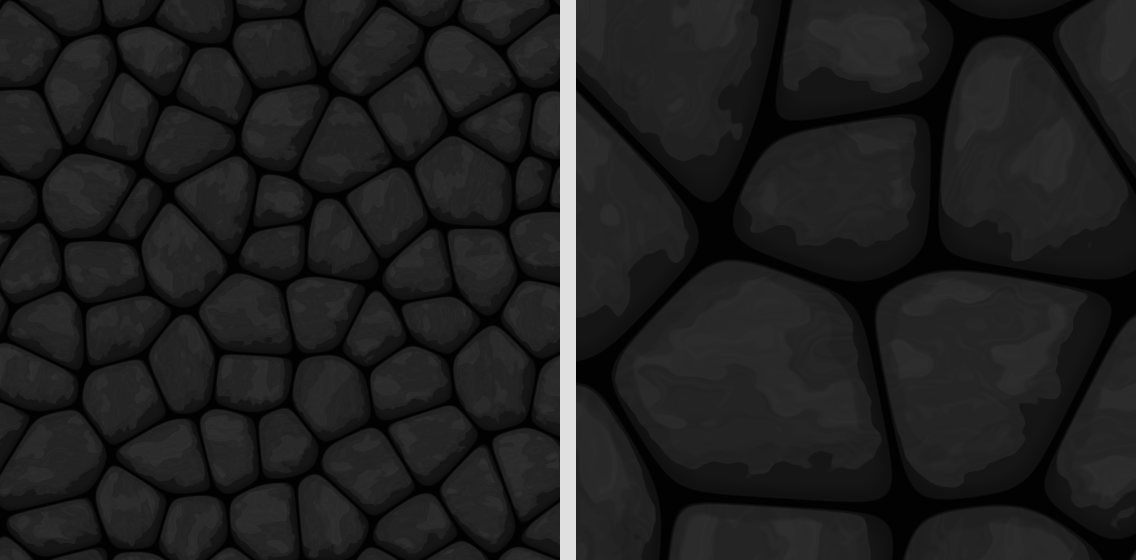
Left, the full canvas; right, a detail of the centre.
Give the GLSL for this texture, as a Shadertoy shader.

```glsl
// Dark dry-stone paving: rounded polygonal stones separated by black joints.
// A power diagram places the stones; smooth minima of the edge distances give
// the round corners, and gradient noise paints ragged shade, patches and grain.

#define CELL vec2(0.133, 0.118)
#define JITTER 0.86
#define SIZE_VARIETY 0.0022
#define ROUNDING 135.0
#define JOINT 0.0023
#define SHADE_WIDTH 0.0165
#define SHADE_DIR vec2(0.45, -0.89)
#define JOINT_COLOR vec3(0.008)
#define SHADE_COLOR vec3(0.07)
#define FACE_COLOR vec3(0.139)
#define LIGHT_COLOR vec3(0.165)
#define GRAIN 0.009

vec3 hash3(vec2 p) {
    vec3 q = fract(p.xyx * vec3(0.1031, 0.1030, 0.0973));
    q += dot(q, q.yxz + 33.33);
    return fract((q.xxy + q.yzz) * q.zyx);
}

vec2 gradientAt(vec2 lattice) {
    float angle = 6.2832 * hash3(lattice + 71.0).x;
    return vec2(cos(angle), sin(angle));
}

float gradientNoise(vec2 p) {
    vec2 i = floor(p), f = fract(p);
    vec2 u = f * f * f * (f * (f * 6.0 - 15.0) + 10.0);
    vec2 e = vec2(0.0, 1.0);
    float low = mix(dot(gradientAt(i), f), dot(gradientAt(i + e.yx), f - e.yx), u.x);
    float high = mix(dot(gradientAt(i + e), f - e), dot(gradientAt(i + 1.0), f - 1.0), u.x);
    return mix(low, high, u.y) * 1.4;
}

float layeredNoise(vec2 p) {
    return 0.62 * gradientNoise(p) + 0.32 * gradientNoise(p * 2.1 + 17.0)
         + 0.16 * gradientNoise(p * 4.3 + 41.0);
}

// Stone centre in xy, power weight in z; odd rows are shifted by half a cell
vec3 stoneSite(vec2 cell) {
    vec3 h = hash3(cell + 19.0);
    vec2 place = cell + 0.5 + JITTER * (h.xy - 0.5);
    place.x += 0.5 * mod(cell.y, 2.0);
    return vec3(place * CELL, SIZE_VARIETY * h.z);
}

void mainImage(out vec4 fragColor, in vec2 fragCoord) {
    vec2 p = fragCoord / iResolution.y;
    float pixel = 1.0 / iResolution.y;

    // Stone that owns this point
    vec2 home = floor(p / CELL), owner = home;
    vec3 site = vec3(0.0);
    float nearest = 1e5;
    for (int y = -2; y <= 2; y++)
    for (int x = -2; x <= 2; x++) {
        vec2 cell = home + vec2(x, y);
        vec3 s = stoneSite(cell);
        float power = dot(s.xy - p, s.xy - p) - s.z;
        if (power < nearest) { nearest = power; site = s; owner = cell; }
    }

    // Stone-local coordinates, with the grain running across or upright
    vec3 trait = hash3(owner + 53.0);
    float angle = (trait.x - 0.5) * 0.5 + (trait.y > 0.68 ? 1.45 : 0.0);
    vec2 local = p - site.xy;
    vec2 along = vec2(cos(angle), sin(angle));
    vec2 grainPos = vec2(dot(local, along), dot(local, vec2(-along.y, along.x)));
    vec2 seed = floor(trait.zx * 60.0);
    float ragged = layeredNoise(grainPos * vec2(22.0, 30.0) + seed);

    // Rounded distances to the joint and to the shaded rim
    float edgeSum = 0.0, rimSum = 0.0;
    for (int y = -3; y <= 3; y++)
    for (int x = -3; x <= 3; x++) {
        if (x == 0 && y == 0) continue;
        vec3 s = stoneSite(owner + vec2(x, y));
        vec2 apart = s.xy - site.xy;
        float gap = max(length(apart), 1e-4);
        float d = (dot(s.xy - p, s.xy - p) - s.z - nearest) / (2.0 * gap);
        float facing = smoothstep(-0.25, 0.95, dot(apart / gap, SHADE_DIR));
        float width = 0.001 + SHADE_WIDTH * facing * max(0.2, 1.0 + 1.5 * ragged);
        edgeSum += exp(-ROUNDING * d);
        rimSum += exp(-ROUNDING * (d - width));
    }
    float edge = -log(edgeSum) / ROUNDING - JOINT;
    float inset = -log(rimSum) / ROUNDING - JOINT;

    // Face: worn light patches over a flat tone that dims near the edges
    float patches = layeredNoise(grainPos * vec2(13.0, 21.0) + seed + 29.0);
    float lit = patches + 2.6 * dot(local, vec2(-0.4, 0.9));
    float worn = smoothstep(0.1, 0.16, lit) * smoothstep(0.006, 0.009, inset + 0.008 * ragged);
    float dim = 1.0 - smoothstep(0.007, 0.010, inset + 0.012 * patches);
    vec3 color = mix(FACE_COLOR, LIGHT_COLOR, worn) * (1.0 - 0.09 * dim);

    // Fine brushed grain and slight tone changes between stones
    float streak = gradientNoise(grainPos * vec2(16.0, 105.0) + seed + 7.0 * patches);
    color += GRAIN * (smoothstep(0.15, 0.4, streak) - 0.6 * smoothstep(0.2, 0.45, -streak));
    color *= 0.97 + 0.07 * trait.z;

    // Ragged shaded rim, then the black joint
    vec3 rim = SHADE_COLOR * (0.88 + 0.3 * smoothstep(0.0, 0.012, edge));
    color = mix(rim, color, smoothstep(-pixel, pixel, inset));
    color = mix(JOINT_COLOR, color, smoothstep(-pixel, pixel, edge));
    fragColor = vec4(color, 1.0);
}
```
